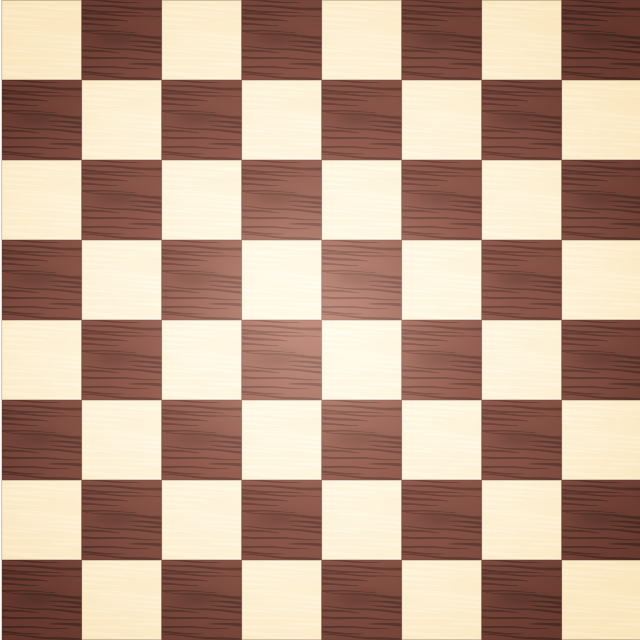
Give the GLSL for this pattern, as a Shadertoy shader.

```glsl
const float TILES = 8.0;
const int STREAKS = 17;
const float LEFT_MARGIN = 0.0026;

float hash(float n) {
    return fract(sin(n * 127.1) * 43758.5453);
}

// Distance from a point inside a tile to its nearest edge
float edgeDistance(vec2 cell) {
    vec2 d = 0.5 - abs(cell - 0.5);
    return min(d.x, d.y);
}

// One tapered, slightly tilted fibre growing from the left or right edge
float streak(vec2 cell, float id, float aa) {
    float fromRight = step(0.5, hash(id + 3.7));
    float along = mix(cell.x, 1.0 - cell.x, fromRight);
    float reach = mix(0.4, 1.25, hash(id + 9.2));
    float tilt = mix(0.015, 0.085, hash(id + 5.1));
    float height = (id + 0.5 + 0.6 * (hash(id + 1.3) - 0.5)) / float(STREAKS);
    float wobble = 0.006 * sin(cell.x * 9.0 + id * 2.4);
    float center = height + tilt * (0.5 - cell.x) + wobble;
    float taper = sqrt(clamp(1.0 - along / reach, 0.0, 1.0));
    float halfWidth = mix(0.012, 0.024, hash(id + 7.9)) * taper;
    float body = 1.0 - smoothstep(-aa, aa, abs(cell.y - center) - halfWidth);
    return body * smoothstep(0.0, 0.03, reach - along);
}

// All fibres of a tile, with a knot that thickens the middle
float woodGrain(vec2 cell, float aa) {
    float grain = 0.0;
    for (int i = 0; i < STREAKS; i++) {
        grain = max(grain, streak(cell, float(i), aa));
    }
    vec2 knot = (cell - vec2(0.45, 0.52)) / vec2(0.3, 0.11);
    return max(grain, 0.55 * exp(-dot(knot, knot)));
}

// Blend from glow to middle to rim as the radius grows
vec3 radialTone(vec3 glow, vec3 middle, vec3 rim, float radius) {
    vec3 inner = mix(glow, middle, smoothstep(0.0, 0.34, radius));
    return mix(inner, rim, smoothstep(0.25, 0.72, radius));
}

vec3 darkWood(float grain, float radius) {
    vec3 base = radialTone(vec3(0.75, 0.55, 0.49), vec3(0.56, 0.35, 0.30),
                           vec3(0.39, 0.21, 0.17), radius);
    vec3 fibre = radialTone(vec3(0.62, 0.46, 0.41), vec3(0.43, 0.27, 0.23),
                            vec3(0.26, 0.15, 0.12), radius);
    return mix(base, fibre, grain);
}

vec3 lightWood(float grain, float radius) {
    vec3 base = radialTone(vec3(1.0, 0.975, 0.90), vec3(0.995, 0.955, 0.86),
                           vec3(0.98, 0.90, 0.74), radius);
    vec3 fibre = base + vec3(0.008, 0.018, 0.04);
    return mix(base, fibre, grain);
}

void mainImage(out vec4 fragColor, in vec2 fragCoord) {
    vec2 uv = fragCoord / iResolution.xy;
    vec2 board = (uv - vec2(LEFT_MARGIN, 0.0)) * TILES;
    vec2 tile = floor(board);
    vec2 cell = fract(board);
    float aa = 0.6 * TILES / min(iResolution.x, iResolution.y);
    float radius = length(uv - vec2(0.485, 0.5));

    // Alternating squares
    float grain = woodGrain(cell, aa);
    float parity = 1.0 - 2.0 * mod(tile.x + tile.y, 2.0);
    float edge = edgeDistance(cell);
    float isDark = smoothstep(-aa, aa, parity * edge);
    vec3 color = mix(lightWood(grain, radius), darkWood(grain, radius), isDark);

    // Fine seams around the squares
    float seam = 1.0 - smoothstep(0.006 - aa, 0.006 + aa, edge);
    color = mix(color, darkWood(1.0, radius), 0.5 * seam);

    // Pale strip along the left border
    float margin = 1.0 - smoothstep(-aa, aa, board.x);
    color = mix(color, vec3(1.0, 0.99, 0.97), margin);
    fragColor = vec4(color, 1.0);
}
```
